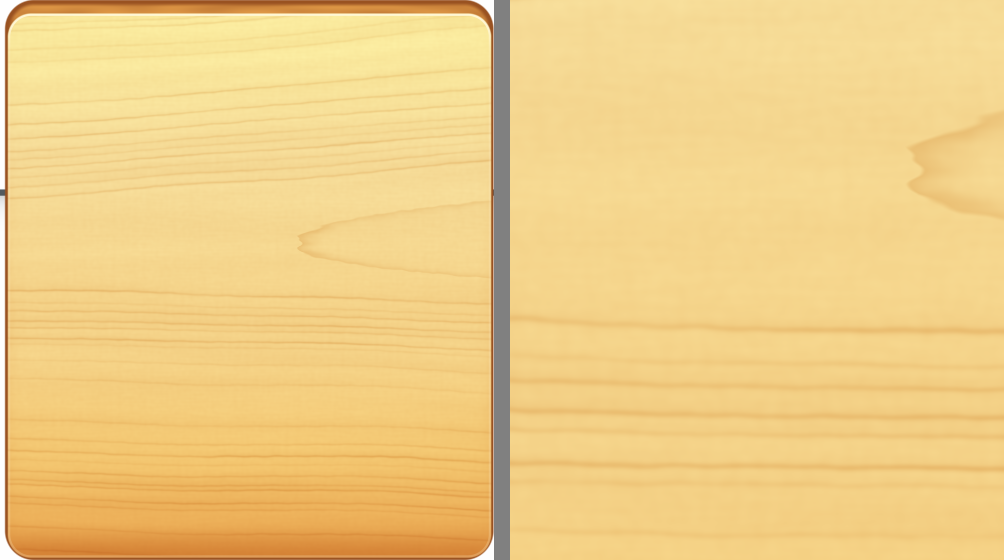
Left, the full canvas; right, a detail of the centre.
Give the GLSL for this texture, as a Shadertoy shader.

```glsl
// A rounded panel of pale pine: a vertical honey gradient with long grain lines
// that part around a pointed growth ring, framed by a thin brown rim.
// Grain lines are jittered cells of a warped height; gradient noise roughens them.

const vec3 PAPER = vec3(0.995);
const vec3 RIM_BROWN = vec3(0.60, 0.32, 0.13);
const vec3 RIM_ORANGE = vec3(0.87, 0.59, 0.27);
const vec3 HIGHLIGHT = vec3(1.0, 0.97, 0.84);
const vec3 SLATE = vec3(0.32, 0.35, 0.37);
const vec3 GRAIN_ABSORB = vec3(0.055, 0.135, 0.235);
const float GAP_HEIGHT = 0.565;

float hash11(float n) {
    n = fract(n * 0.1031);
    n *= n + 33.33;
    return fract(n * (n + n));
}

vec2 latticeGradient(vec2 cell) {
    vec3 q = fract(cell.xyx * vec3(0.1031, 0.1030, 0.0973));
    q += dot(q, q.yzx + 33.33);
    float angle = 6.2832 * fract((q.x + q.y) * q.z);
    return vec2(cos(angle), sin(angle));
}

float gradientNoise(vec2 p) {
    vec2 i = floor(p), f = p - i;
    vec2 w = f * f * f * (f * (f * 6.0 - 15.0) + 10.0);
    vec2 e = vec2(1.0, 0.0);
    float a = dot(latticeGradient(i), f);
    float b = dot(latticeGradient(i + e.xy), f - e.xy);
    float c = dot(latticeGradient(i + e.yx), f - e.yx);
    float d = dot(latticeGradient(i + e.xx), f - e.xx);
    return mix(mix(a, b, w.x), mix(c, d, w.x), w.y);
}

float roundedBox(vec2 p, vec2 low, vec2 high, float radius) {
    vec2 q = abs(p - 0.5 * (low + high)) - 0.5 * (high - low) + radius;
    return length(max(q, 0.0)) + min(max(q.x, q.y), 0.0) - radius;
}

// Base colour from the burnt bottom to the creamy top
vec3 honeyGradient(float y) {
    vec3 c = mix(vec3(0.83, 0.50, 0.20), vec3(0.92, 0.67, 0.33), smoothstep(0.0, 0.07, y));
    c = mix(c, vec3(0.955, 0.78, 0.44), smoothstep(0.03, 0.20, y));
    c = mix(c, vec3(0.96, 0.83, 0.54), smoothstep(0.14, 0.42, y));
    c = mix(c, vec3(0.965, 0.865, 0.60), smoothstep(0.42, 0.76, y));
    return mix(c, vec3(0.98, 0.915, 0.615), smoothstep(0.70, 0.95, y));
}

// Height along which a grain line stays constant
float grainHeight(vec2 p) {
    float tilt = mix(-0.025, 0.065, smoothstep(0.45, 0.68, p.y));
    float wave = 0.012 * gradientNoise(p * vec2(2.6, 5.0) + 3.7);
    float rough = 0.0016 * gradientNoise(p * vec2(38.0, 30.0));
    return p.y - tilt * pow(max(p.x, 0.0) / 0.88, 1.3) + wave + rough;
}

// Sharp lines with a soft upper shade, unevenly spaced
float grainLines(float h, float x) {
    float swing = 23.0 * (h - GAP_HEIGHT);
    float phase = 38.0 * h - 1.2 * sin(swing);
    float density = 38.0 - 27.6 * cos(swing);
    float cell = floor(phase), sum = 0.0;
    for (float k = -1.0; k <= 1.0; k++) {
        float id = cell + k;
        float d = (phase - id - 0.5 - 0.55 * (hash11(id + 5.0) - 0.5)) / density;
        float core = exp(-d * d / 4.5e-6);
        float shade = 0.4 * smoothstep(-0.002, 0.002, d) * exp(-max(d, 0.0) / 0.006);
        float fade = 0.85 + 0.6 * gradientNoise(vec2(x * 4.0, id * 7.3));
        sum += (0.7 * core + shade) * fade * mix(0.35, 1.0, hash11(id + 31.0));
    }
    return sum * smoothstep(0.058, 0.070, abs(h - GAP_HEIGHT));
}

// Blunt, ragged tongue opening to the right
float tongueRing(vec2 p, vec2 tip) {
    vec2 q = p - tip;
    q.x += 0.010 * gradientNoise(vec2(q.y * 110.0, 2.5));
    q.y += 0.0025 * gradientNoise(vec2(q.x * 55.0, 8.5));
    float spread = abs(q.y) / (q.y > 0.0 ? 0.125 : 0.098);
    float slope = 20.0 * pow(spread, 1.2);
    float d = min((q.x + 0.01 - pow(spread, 2.2)) / sqrt(1.0 + slope * slope), q.x);
    float nearTip = 1.0 - smoothstep(0.0, 0.07, q.x);
    float edge = smoothstep(-0.002, 0.002, d) * exp(-max(d, 0.0) / mix(0.006, 0.022, nearTip));
    return edge * mix(0.65, 0.85, nearTip);
}

vec3 woodFace(vec2 p) {
    float h = grainHeight(p);
    float lines = grainLines(h, p.x) * mix(1.0, 0.65, smoothstep(0.75, 0.9, p.y));
    float bands = gradientNoise(vec2(p.x * 1.5, h * 34.0));
    float fibres = gradientNoise(p * vec2(24.0, 210.0)) + gradientNoise(p * vec2(130.0, 120.0));
    float streaks = gradientNoise(p * vec2(110.0, 9.0));
    float absorb = lines + tongueRing(p, vec2(0.535, 0.564));
    absorb += 0.22 * bands + 0.09 * fibres + 0.05 * streaks;
    return honeyGradient(p.y) * (1.0 - GRAIN_ABSORB * absorb);
}

void mainImage(out vec4 fragColor, in vec2 fragCoord) {
    vec2 p = fragCoord / iResolution.y;
    float right = iResolution.x / iResolution.y;
    float blur = 1.0 / iResolution.y;
    float outer = roundedBox(p, vec2(0.009, 0.0), vec2(right - 0.001, 1.0), 0.052);
    float inner = roundedBox(p, vec2(0.0140, 0.004), vec2(right - 0.005, 0.976), 0.042);

    // Background with a slate stripe and its shadow
    float below = 0.656 - p.y;
    float shadow = 0.35 * smoothstep(0.0, 0.004, below) * exp(-max(below, 0.0) / 0.018);
    float stripe = 1.0 - smoothstep(0.004, 0.004 + 2.0 * blur, abs(below));
    vec3 color = mix(PAPER, SLATE, max(shadow, stripe));

    // Rim, glowing orange along its deep top side
    float glow = smoothstep(0.004, 0.013, -outer) * smoothstep(0.93, 0.98, p.y);
    glow *= 0.85 + 0.5 * gradientNoise(p * vec2(9.0, 60.0));
    vec3 rim = mix(RIM_BROWN, RIM_ORANGE, glow);
    color = mix(color, rim, 1.0 - smoothstep(-blur, blur, outer));

    // Wooden face with darkened sides and a lit bevel
    vec3 face = woodFace(p);
    face = mix(face, RIM_ORANGE, 0.3 * exp(min(inner, 0.0) / 0.008) * (1.0 - p.y));
    float bevel = 1.0 - smoothstep(0.0012, 0.0035, abs(inner + 0.002));
    face = mix(face, HIGHLIGHT, bevel * mix(0.22, 0.95, smoothstep(0.90, 0.965, p.y)));
    color = mix(color, face, 1.0 - smoothstep(-blur, blur, inner));
    fragColor = vec4(color, 1.0);
}
```
